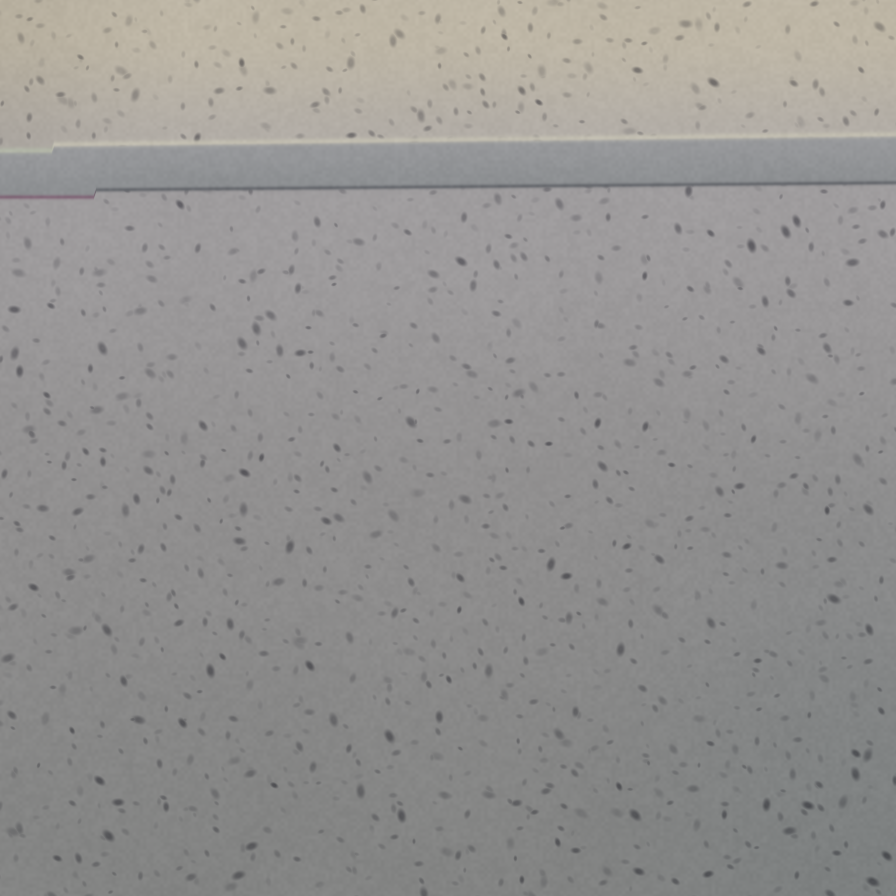
Reproduce this texture procedurally as a three.js fragment shader.

```glsl
// Speckled ceiling panels divided by a smooth grey rail with a stepped joint.
varying vec2 vUv;

float hash(vec2 p) {
  vec3 q = fract(vec3(p.xyx) * 0.1031);
  q += dot(q, q.yzx + 33.33);
  return fract((q.x + q.y) * q.z);
}

float valueNoise(vec2 p) {
  vec2 cell = floor(p);
  vec2 f = fract(p);
  f = f * f * (3.0 - 2.0 * f);
  float low = mix(hash(cell), hash(cell + vec2(1.0, 0.0)), f.x);
  float high = mix(hash(cell + vec2(0.0, 1.0)), hash(cell + 1.0), f.x);
  return mix(low, high, f.y);
}

// Soft elongated flecks, one candidate per grid cell.
float flecks(vec2 uv, float cells, float seed, float coverage, float size) {
  vec2 p = uv * cells;
  vec2 home = floor(p);
  float mask = 0.0;
  for (int j = -1; j <= 1; j++) {
    for (int i = -1; i <= 1; i++) {
      vec2 cell = home + vec2(float(i), float(j));
      vec2 id = cell + seed;
      vec2 center = cell + vec2(hash(id + 11.3), hash(id + 47.9));
      float angle = -0.75 + (hash(id + 83.1) - 0.5) * 2.4;
      float c = cos(angle);
      float s = sin(angle);
      vec2 d = (p - center) / cells;
      d = vec2(c * d.x + s * d.y, c * d.y - s * d.x);
      float scale = size * mix(0.65, 1.25, hash(id + 29.7));
      float r = length(d / (scale * vec2(1.4, 0.85)));
      float weight = mix(0.25, 1.0, pow(hash(id + 61.5), 1.7));
      float present = step(hash(id + 5.2), coverage);
      mask = max(mask, present * weight * (1.0 - smoothstep(0.25, 1.25, r)));
    }
  }
  return mask;
}

// Narrow soft line around a signed distance of zero.
float line(float d, float width) {
  return exp(-d * d / (width * width));
}

vec3 upperPanel(vec2 uv) {
  vec3 shade = vec3(0.695, 0.675, 0.650);
  vec3 warm = vec3(0.745, 0.715, 0.650);
  vec3 color = mix(shade, warm, smoothstep(0.83, 0.97, uv.y));
  return color - 0.025 * (1.0 - smoothstep(0.0, 0.22, uv.x));
}

vec3 lowerPanel(vec2 uv) {
  vec3 color = mix(vec3(0.515, 0.518, 0.515), vec3(0.565, 0.560, 0.560),
                   smoothstep(0.0, 0.48, uv.y));
  color = mix(color, vec3(0.625, 0.615, 0.620), smoothstep(0.38, 0.80, uv.y));
  float corner = smoothstep(0.55, 1.0, uv.x) * (1.0 - smoothstep(0.1, 0.75, uv.y));
  return color - corner * vec3(0.025, 0.015, 0.012);
}

vec3 addFlecks(vec3 color, vec2 uv) {
  float large = flecks(uv, 27.0, 7.0, 0.62, 0.0051);
  float small = flecks(uv, 43.0, 151.0, 0.55, 0.0036);
  float mask = max(large, small * 0.65);
  return mix(color, color * vec3(0.60, 0.60, 0.63), mask);
}

void main() {
  vec2 uv = vUv;
  float topStep = smoothstep(0.057, 0.061, uv.x);
  float bottomStep = smoothstep(0.104, 0.108, uv.x);
  float topEdge = mix(0.830, 0.836 + 0.012 * uv.x, topStep);
  float bottomEdge = mix(0.780, 0.787 + 0.009 * uv.x, bottomStep);
  float aboveTop = uv.y - topEdge;
  float aboveBottom = uv.y - bottomEdge;

  // Panels and their scattered flecks
  float upper = smoothstep(-0.002, 0.002, aboveTop);
  vec3 color = mix(lowerPanel(uv), upperPanel(uv), upper);
  color = addFlecks(color, uv);

  // Rail, cooler and slightly darker toward its lower side
  float rail = smoothstep(-0.0015, 0.0015, aboveBottom) * (1.0 - upper);
  vec3 railColor = mix(vec3(0.555, 0.565, 0.575), vec3(0.590, 0.595, 0.605),
                       smoothstep(0.0, 0.05, aboveBottom));
  color = mix(color, railColor, rail);

  // Pale upper lip and dark lower seam, tinted at the joint
  vec3 lip = mix(vec3(0.70, 0.72, 0.66), vec3(0.765, 0.750, 0.695), topStep);
  color = mix(color, lip, 0.85 * line(aboveTop - 0.002, 0.0035));
  vec3 seam = mix(vec3(0.50, 0.39, 0.46), vec3(0.39, 0.40, 0.42), bottomStep);
  color = mix(color, seam, 0.85 * line(aboveBottom, 0.0024));

  // Fine grain and faint broad mottling
  float grain = valueNoise(uv * 260.0) + 0.6 * valueNoise(uv * 130.0 + 19.0) - 0.8;
  float mottle = valueNoise(uv * 9.0 + 71.0) - 0.5;
  color += grain * 0.022 + mottle * 0.008;
  gl_FragColor = vec4(color, 1.0);
}
```
